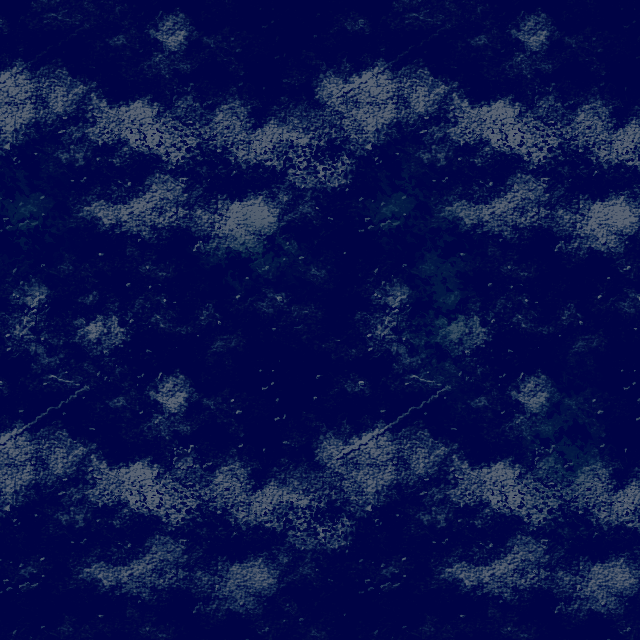
A Shadertoy shader for this texture:

```glsl
const vec3 ramp[6] = vec3[](vec3(0, .01, .27), vec3(.02, .06, .27), vec3(.07, .16, .33),
                            vec3(.16, .24, .36), vec3(.26, .31, .40), vec3(.35, .39, .45));

// Worn areas in tile space: centre, size
const vec4 worn[11] = vec4[](
    vec4(.66, .165, .13, .08), vec4(.99, .47, .12, .08), vec4(.34, .43, .13, .07),
    vec4(.50, .38, .10, .07), vec4(.09, .51, .10, .06), vec4(.38, .18, .12, .07),
    vec4(.68, .40, .11, .07), vec4(.86, .34, .11, .07), vec4(.30, .85, .10, .08),
    vec4(.08, .88, .07, .09), vec4(.47, .68, .06, .10));

// Large paint flakes in tile space: centre, size
const vec4 flakes[5] = vec4[](
    vec4(.105, .935, .022, .018), vec4(.085, .89, .016, .03), vec4(.51, .505, .04, .035),
    vec4(.083, .143, .03, .014), vec4(.555, .09, .018, .014));

// Teal stains in canvas space: centre, size
const vec4 stains[5] = vec4[](
    vec4(.69, .54, .05, .13), vec4(.03, .66, .06, .08), vec4(.88, .30, .05, .10),
    vec4(.40, .60, .08, .04), vec4(.62, .68, .04, .07));

vec2 hash2(vec2 p) {
    vec3 q = fract(p.xyx * vec3(.1031, .1030, .0973));
    q += dot(q, q.yzx + 33.33);
    return fract((q.xx + q.yz) * q.zy);
}

// Cellular noise that repeats over the unit square, n cells per side;
// only the given share of cells holds a point
float cells(vec2 p, vec2 n, float share) {
    p *= n;
    float d = 1.5;
    for (int y = -1; y <= 1; y++)
    for (int x = -1; x <= 1; x++) {
        vec2 c = floor(p) + vec2(x, y), id = mod(c, n) + n.x;
        if (hash2(id + 71.).x < share) d = min(d, length(c + hash2(id) - p));
    }
    return d;
}

// Layered cells, drawn out sideways
float mottle(vec2 p) {
    float sum = 0., amp = .45, n = 5.;
    for (int i = 0; i < 5; i++) {
        sum += amp * (.46 - cells(p, vec2(n, floor(n * 1.6)), 1.));
        amp *= .8;
        n = floor(n * 2.1);
    }
    return sum;
}

vec2 wrap(vec2 d) { return fract(d + .5) - .5; }

float blob(vec2 d, vec2 size) { d /= size; return exp(-dot(d, d)); }

float segment(vec2 p, vec2 a, vec2 b) {
    p -= a; b -= a;
    return length(p - b * clamp(dot(p, b) / dot(b, b), 0., 1.));
}

// Periodic wobble from layered sines
vec2 wobble(vec2 p) {
    p *= 6.28318;
    return sin(p.yx * 7. + 2. * sin(p * 3.)) + .6 * sin(p.yx * 19. + 3. * sin(p * 11.))
         + .4 * sin(p.yx * 43. + p * 17.);
}

// Raised crack, flakes and chips with lumpy outlines
float raised(vec2 t) {
    vec2 w = wobble(t), p = wrap(t - vec2(.087, .60)) + .003 * w;
    float lump = cells(t, vec2(67, 73), 1.) - .45;
    float crack = min(segment(p, vec2(-.154, -.095), vec2(.153, .094)),
                      segment(p, vec2(.058, .131), vec2(.123, .098)));
    float h = 1. - smoothstep(.003, .008, crack + .0015 * w.x + .009 * lump);
    for (int i = 0; i < 5; i++)
        h = max(h, smoothstep(.38, .55, blob(wrap(t - flakes[i].xy) + .005 * w, flakes[i].zw) - .6 * lump));
    float chips = cells(t + .003 * w, vec2(31, 37), .11) + .3 * lump;
    return max(h, 1. - smoothstep(.06, .20, chips - .06 * w.y));
}

float grain(vec2 t) {
    return cells(t, vec2(120, 160), 1.) + .8 * cells(t, vec2(57, 83), 1.);
}

void mainImage(out vec4 fragColor, in vec2 fragCoord) {
    vec2 uv = fragCoord / iResolution.y, tile = uv / .565;
    vec2 warped = tile + .009 * wobble(tile), toLight = vec2(-.0035, .0045);
    float m = mottle(warped), h = raised(tile), g = grain(tile);

    // Slow variation across the whole canvas
    float wear = mix(.7, 1., smoothstep(0., .35, uv.y)) - .25 * smoothstep(.84, 1., uv.y);
    wear += .12 * sin(uv.x * 9. + 2. * sin(uv.y * 7.)) * sin(uv.y * 11. + 1.);

    // Worn paint with ragged edges, fainter in the upper part of each tile
    float bare = 1.;
    for (int i = 0; i < 11; i++)
        bare *= 1. - mix(.85, .45, step(.6, worn[i].y)) * blob(wrap(warped - worn[i].xy), worn[i].zw);
    bare = smoothstep(0., .85, 1. - bare + .8 * m) * wear;

    // Mottled level, lit from the upper left
    float level = .7 * bare + m * (.5 + .9 * bare) - .06;
    level += ((grain(tile + toLight) - g) * .45 + (.8 - g) * .2) * (.25 + bare);
    float fade = wear * (1. - .5 * smoothstep(.78, .9, uv.y));
    level += fade * (.2 * h + .6 * (h - raised(tile + toLight)));

    // Dark splatter and vertical drips
    float splash = blob(wrap(warped - vec2(.47, .355)), vec2(.14, .08))
                 + blob(wrap(warped - vec2(.87, .32)), vec2(.17, .08)) + .3;
    float drops = cells(tile + .004 * wobble(tile), vec2(61, 71), .8);
    float radius = .48 * min(splash, 1.);
    level *= 1. - .9 * (1. - smoothstep(radius - .12, radius, drops + .5 * m));
    float drips = cells(tile + vec2(.001, 0) * wobble(tile), vec2(47, 5), .2);
    level *= 1. - .5 * (1. - smoothstep(.08, .20, drips));

    vec3 color = ramp[0];
    for (int i = 1; i < 6; i++)
        color = mix(color, ramp[i], clamp(level * 5. - float(i - 1), 0., 1.));

    // Speckled teal stains
    float stain = 0.;
    for (int i = 0; i < 5; i++)
        stain = max(stain, blob(uv - stains[i].xy + .01 * wobble(uv), stains[i].zw));
    stain *= smoothstep(-.02, .08, m + .3 * (drops - .5));
    fragColor = vec4(mix(color, vec3(.02, .17, .28), .5 * stain), 1);
}
```
